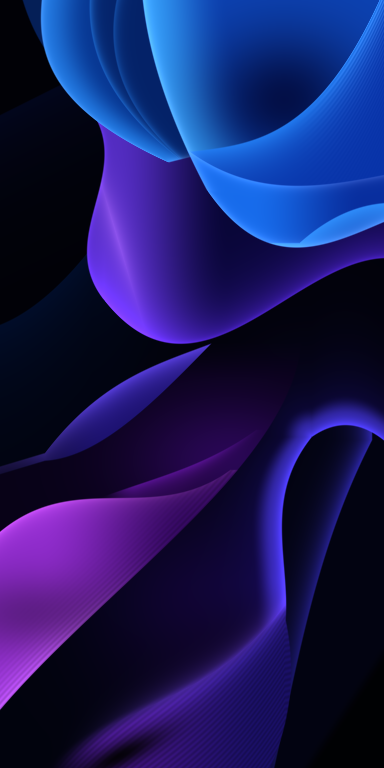
Give the GLSL for this background, as a Shadertoy shader.

```glsl
// Cubic through four evenly spaced values v over the span from..to
float curve(float t, float from, float to, vec4 v) {
    float s = 3. * clamp((t - from) / (to - from), 0., 1.);
    float a = s - 1., b = s - 2., c = s - 3.;
    return dot(vec4(-a * b * c / 3., s * b * c, -s * a * c, s * a * b / 3.), v) / 2.;
}

float inside(float d) {
    float soft = 1. / iResolution.x;
    return smoothstep(-soft, soft, d);
}

float glow(float d, float width) {
    return exp(-max(d, 0.) / width);
}

float blob(vec2 p, vec2 center, vec2 size) {
    vec2 q = (p - center) / size;
    return exp(-dot(q, q));
}

float threads(float d) {
    return .5 + .5 * cos(d * 420.);
}

// Dim navy lobes on the left
vec3 backdrop(vec2 p) {
    vec3 c = vec3(.004, .004, .022);
    float upper = p.y - .3 + .5 * p.x;
    float lower = p.y - curve(p.x, 0., .24, vec4(.846, .802, .734, .643));
    c += vec3(.005, .02, .09) * glow(upper, .18) * inside(upper);
    vec3 navy = vec3(.005, .01, .05) + vec3(0, .04, .11) * glow(lower, .2);
    c = mix(c, navy, inside(lower) * (1. - .9 * smoothstep(.2, .55, p.x)));
    return c + vec3(.05, .008, .14) * blob(p, vec2(.5, 1.58), vec2(.25));
}

// Arched ribbon, its flowing tail and the hollow to its right
vec3 ribbon(vec3 c, vec2 p) {
    float side = p.y < 1.615
        ? curve(p.y, 1.138, 1.615, vec4(.812, .74, .738, .744))
        : curve(p.y, 1.615, 2., vec4(.744, .758, .745, .703));
    float bow = max(p.x, .812) - .9;
    vec2 gap = vec2(side - p.x, 1.107 + 4. * bow * bow - p.y);
    float d = length(max(gap, 0.));
    vec3 halo = vec3(.26, .22, .72) * (.4 + .6 * glow(d, .02)) * smoothstep(.08, .03, d);
    halo += vec3(.07, .04, .32) * glow(d, .12);
    c += halo * (1. - smoothstep(1.5, 1.72, p.y));

    float ridge = p.y - curve(p.x, .13, .742, vec4(2, 1.867, 1.763, 1.576));
    float tail = smoothstep(.1, .3, p.x);
    vec3 silk = mix(vec3(.26, .08, .52), vec3(.1, .06, .4), smoothstep(.3, .7, p.x));
    silk *= 1. - .2 * threads(ridge + .3 * p.x);
    silk *= 1. - .95 * blob(vec2(p.x, ridge), vec2(.31, .09), vec2(.12, .035));
    c = mix(c, silk, tail * smoothstep(-.02, .03, ridge));
    c += vec3(.2, .12, .4) * glow(abs(ridge), .035) * smoothstep(.12, .5, p.x);

    float strip = curve(p.y, 1.146, 2., vec4(.969, .852, .776, .714)) - p.x;
    float shade = p.y - 3.2 + 1.5 * p.x;
    vec3 hollow = vec3(.008, .012, .065) * (1. - .8 * smoothstep(-.03, .03, shade));
    hollow += vec3(.17, .14, .62) * glow(strip, .035) * inside(strip) * (1.8 - .7 * p.y);
    return mix(c, hollow, inside(-max(gap.x, gap.y)));
}

// Violet leaf, dark purple sheet and magenta fold
vec3 purpleFolds(vec3 c, vec2 p) {
    float rim = curve(p.y, .885, 1.849, vec4(.785, .633, .32, 0)) - p.x;
    float sag = p.y - .3 * max(.117 - p.x, 0.);
    float leafTop = sag - curve(p.x, .117, .55, vec4(1.18, 1.034, .951, .895));
    float leafBase = sag - curve(p.x, .117, .55, vec4(1.2, 1.15, 1.038, .895));
    float body = inside(rim) * inside(1.849 - p.y) * smoothstep(.87, 1., p.y);

    vec3 sheet = vec3(.03, .006, .09) + vec3(.13, .02, .24) * blob(p, vec2(.6, 1.2), vec2(.26, .17));
    c = mix(c, sheet, body * inside(leafBase));
    vec3 leaf = mix(vec3(.1, .06, .42), vec3(.34, .24, .86), glow(leafTop, .04));
    leaf *= .3 + .7 * smoothstep(0., .3, p.x);
    c = mix(c, leaf, inside(leafTop) * inside(-leafBase) * inside(.55 - p.x));

    float fold = p.y - curve(p.x, .26, .667, vec4(1.297, 1.25, 1.198, 1.12));
    vec3 plum = vec3(.14, .02, .27) + vec3(.2, .05, .3) * glow(fold, .025);
    c = mix(c, plum, body * inside(fold) * smoothstep(.26, .36, p.x) * smoothstep(0., .12, rim));

    float top = p.y - curve(p.x, 0., .6, vec4(1.385, 1.302, 1.294, 1.224));
    vec3 magenta = mix(vec3(.56, .17, .8), vec3(.2, .03, .38), smoothstep(.1, .5, p.x));
    magenta *= 1. - .35 * blob(p, vec2(.1, 1.6), vec2(.25, .1));
    magenta += vec3(.2, .12, .16) * (glow(top, .03) + .5 * glow(top, .006)) * (1. - p.x);
    magenta += vec3(.25, .2, .25) * glow(rim, .06) * smoothstep(1.4, 1.8, p.y);
    magenta *= 1. - .2 * threads(rim) * glow(rim, .06);
    return mix(c, magenta, body * inside(top));
}

// Rounded violet drop
vec3 drop(vec3 c, vec2 p) {
    float left = p.x - curve(p.y, .3, .781, vec4(.245, .266, .229, .271));
    float base = curve(p.x, .271, 1., vec4(.781, .891, .773, .672)) - p.y;
    vec3 violet = mix(vec3(.32, .17, .75), vec3(.03, .02, .21), smoothstep(.3, .6, p.x));
    violet += vec3(.19, .08, .42) * (glow(base, .075) + .5 * glow(min(base, left), .006));
    float crease = abs(p.x - .12 - .3 * p.y);
    violet += vec3(.22, .15, .15) * glow(crease, .025) * blob(p, vec2(.31, .6), vec2(.2));
    return mix(c, violet, inside(left) * inside(base));
}

// Layered blue petals above
vec3 petals(vec3 c, vec2 p) {
    float back = p.x - curve(p.y, 0., .425, vec4(.109, .12, .214, .443));
    c = mix(c, vec3(.02, .12, .34), inside(back + .05 - .4 * p.y) * inside(.13 - p.y));
    vec3 blue = mix(vec3(.13, .47, .88), vec3(.03, .22, .58), smoothstep(0., .13, back));
    float pleat = p.x - curve(p.y, 0., .425, vec4(.234, .253, .331, .482));
    for (float k = 0.; k < 2.; k++) {
        float d = pleat - k * (.07 - .16 * p.y);
        vec3 tone = vec3(.015, .13, .4) + vec3(.1, .28, .4) * glow(d, .012);
        blue = mix(blue, tone, inside(d) * (.9 - .3 * k));
    }
    float hemline = .425 - .25 * max(p.x - .43, 0.) - p.y;
    blue += .15 * glow(min(back, hemline), .008);
    c = mix(c, blue, inside(back) * inside(hemline));

    float left = p.x - curve(p.y, 0., .495, vec4(.372, .404, .461, .539));
    float base = curve(p.x, .539, 1., vec4(.495, .63, .635, .578)) - p.y;
    vec3 front = mix(vec3(.2, .61, .97), vec3(.05, .26, .7), smoothstep(0., .22, left));
    front = mix(front, vec3(.01, .06, .28), blob(p, vec2(.74, .26), vec2(.2, .17)));

    float fold = p.y - curve(p.x, .487, 1., vec4(.396, .365, .253, -.026));
    vec3 wing = vec3(.03, .2, .66) + vec3(.1, .28, .28) * glow(fold, .07);
    wing += .12 * threads(fold) * glow(fold, .12) * smoothstep(.75, 1., p.x);
    front = mix(front, wing, inside(fold));

    float band = p.y - curve(p.x, .487, 1., vec4(.39, .471, .482, .456));
    vec3 hem = mix(vec3(.09, .42, .92), vec3(.03, .18, .62), smoothstep(.65, .95, p.x));
    front = mix(front, hem + .15 * glow(band, .01), inside(band));
    float lip = p.y - curve(p.x, .78, 1., vec4(.633, .578, .544, .529));
    front = mix(front, vec3(.18, .55, .98), inside(lip) * glow(lip, .1));
    front += .2 * glow(min(base, left), .012);
    return mix(c, front, inside(left) * inside(base));
}

void mainImage(out vec4 fragColor, in vec2 fragCoord) {
    // Width spans 0..1, height 0..2 measured downward
    vec2 p = fragCoord / iResolution.xy;
    p.y = 2. - 2. * p.y;
    vec3 color = purpleFolds(ribbon(backdrop(p), p), p);
    fragColor = vec4(clamp(petals(drop(color, p), p), 0., 1.), 1);
}
```
